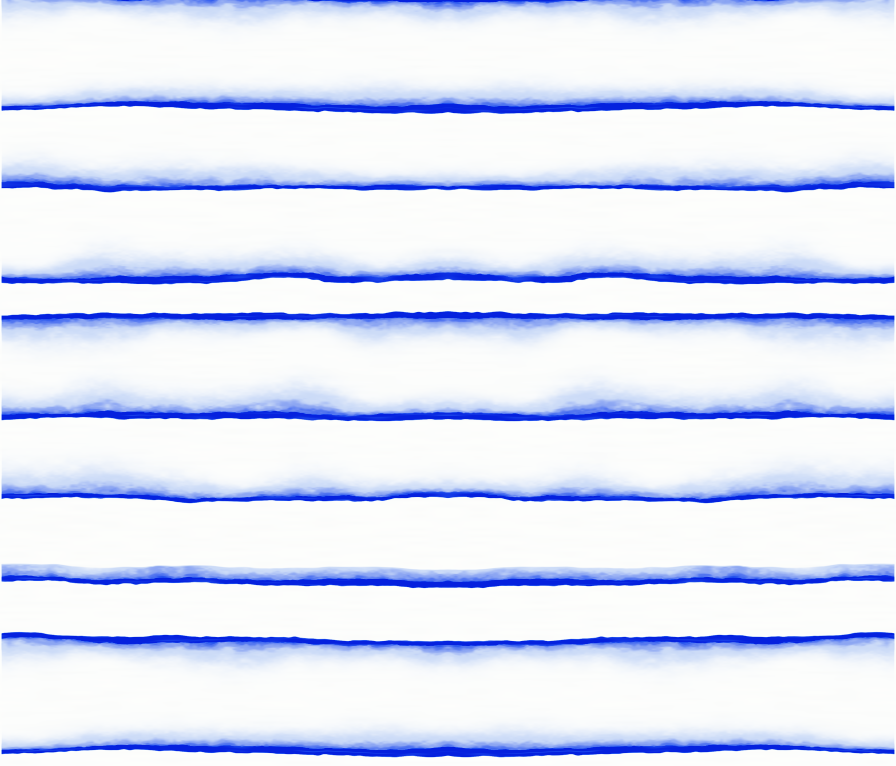
A WebGL 2 fragment shader for this pattern:

```glsl
#version 300 es
precision highp float;

uniform vec2 u_resolution;
out vec4 fragColor;

float hash(vec2 p) {
    vec3 q = fract(vec3(p.xyx) * 0.1031);
    q += dot(q, q.yzx + 33.33);
    return fract((q.x + q.y) * q.z);
}

float noise(vec2 p) {
    vec2 i = floor(p), f = fract(p);
    f = f * f * (3.0 - 2.0 * f);
    return mix(mix(hash(i), hash(i + vec2(1, 0)), f.x),
               mix(hash(i + vec2(0, 1)), hash(i + vec2(1, 1)), f.x), f.y);
}

float fbm(vec2 p) {
    return 0.5 * noise(p) + 0.3 * noise(p * 2.1 + 17.0) + 0.2 * noise(p * 4.3 + 41.0);
}

// Height at the sides, sag towards the middle, signed bleed length, thickness
const vec4 STRIPES[8] = vec4[8](
    vec4(0.139, 0.0040, -0.009, 0.0085),
    vec4(0.243, 0.0025, -0.010, 0.0075),
    vec4(0.363, 0.0000, -0.011, 0.0090),
    vec4(0.415, -0.0020, 0.012, 0.0080),
    vec4(0.543, 0.0025, -0.013, 0.0085),
    vec4(0.650, -0.0015, -0.013, 0.0070),
    vec4(0.757, 0.0030, -0.015, 0.0080),
    vec4(0.832, 0.0065, 0.012, 0.0080));

// Pigment of one brushed stripe: crisp on one side, bleeding on the other
float stripePigment(vec2 p, int index, float aa) {
    vec4 stripe = STRIPES[index];
    float seed = float(index) * 23.0 + 5.0;
    float middle = 1.0 - smoothstep(0.0, 0.58, p.x);

    float wobble = 0.0075 * (noise(vec2(p.x * 9.0, seed)) - 0.5)
                 + 0.0022 * (noise(vec2(p.x * 45.0, seed + 3.0)) - 0.5);
    float d = p.y - stripe.x - stripe.y * middle - wobble;
    d = mod(d + 0.42, 0.84) - 0.42;
    float s = d * sign(stripe.z);

    float halfWidth = stripe.w * (0.32 + 0.28 * noise(vec2(p.x * 14.0, seed + 7.0)));
    if (index == 0) halfWidth *= 0.65 + 0.65 * middle;
    float roughness = 0.0014 * (noise(vec2(p.x * 130.0, seed + 9.0)) - 0.5);
    float crisp = smoothstep(-aa, aa, s + halfWidth + roughness);

    // Dense stroke with lengthwise bristle streaks
    float fray = 0.003 * (fbm(vec2(p.x * 70.0, seed)) - 0.5);
    float core = 1.0 - smoothstep(-0.0015, 0.0025, s - halfWidth - fray);
    core *= 0.86 + 0.2 * noise(vec2(p.x * 22.0, s * 420.0 + seed));

    // Mottled wash fading into a faint haze
    float t = max(s - halfWidth * 0.7, 0.0);
    float spread = abs(stripe.z) * (0.45 + 1.1 * noise(vec2(p.x * 11.0, seed + 13.0)));
    float mottle = fbm(vec2(p.x * 45.0, s * 110.0 + seed));
    float wash = 0.66 * exp(-t / spread) * (0.5 + mottle);
    wash += 0.07 * exp(-t / 0.035) * fbm(vec2(p.x * 9.0, s * 60.0 + seed));
    if (index == 6) wash *= 1.0 - smoothstep(0.015, 0.018, t);

    return crisp * max(core, wash);
}

vec3 pigmentColor(float a, vec3 paper) {
    vec3 c = mix(paper, vec3(0.80, 0.86, 0.97), smoothstep(0.0, 0.25, a));
    c = mix(c, vec3(0.55, 0.65, 0.95), smoothstep(0.25, 0.47, a));
    c = mix(c, vec3(0.32, 0.46, 0.94), smoothstep(0.47, 0.65, a));
    c = mix(c, vec3(0.12, 0.30, 0.93), smoothstep(0.65, 0.82, a));
    return mix(c, vec3(0.02, 0.13, 0.87), smoothstep(0.82, 0.95, a));
}

void main() {
    vec2 uv = gl_FragCoord.xy / u_resolution;
    float aa = 0.8 / u_resolution.y;

    // Left and right halves mirror each other; y runs downwards
    vec2 p = vec2(abs(uv.x - 0.5) * 1.17, 1.0 - uv.y);

    float pigment = 0.0;
    for (int i = 0; i < 8; i++) {
        pigment = max(pigment, stripePigment(p, i, aa));
    }

    // Narrow bare margin at both sides
    pigment *= 1.0 - smoothstep(0.583 - aa, 0.583 + aa, p.x);

    // Faint laid grain in the paper
    float grain = noise(vec2(p.x * 25.0, p.y * 230.0));
    vec3 paper = vec3(0.992, 0.995, 0.990) - 0.008 * grain * grain;
    fragColor = vec4(pigmentColor(pigment, paper), 1.0);
}
```
